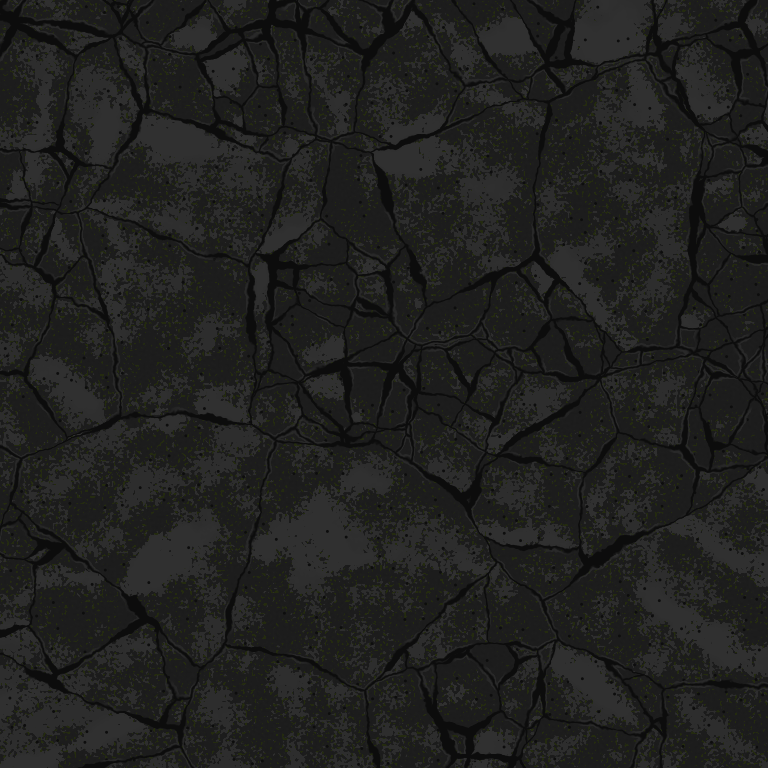
Write a WebGL 2 fragment shader that draws this texture.

```glsl
#version 300 es
precision highp float;

uniform vec2 u_resolution;
out vec4 fragColor;

vec2 hash2(vec2 p) {
  vec3 q = fract(p.xyx * vec3(0.1031, 0.1030, 0.0973));
  q += dot(q, q.yzx + 33.33);
  return fract((q.xx + q.yz) * q.zy);
}

float cornerSlope(vec2 cell, vec2 offset) {
  float angle = 6.2832 * hash2(cell).x;
  return dot(vec2(cos(angle), sin(angle)), offset);
}

float gradientNoise(vec2 p) {
  vec2 i = floor(p), f = p - i;
  vec2 u = f * f * f * (f * (f * 6.0 - 15.0) + 10.0);
  vec2 e = vec2(1.0, 0.0);
  return mix(mix(cornerSlope(i, f), cornerSlope(i + e.xy, f - e.xy), u.x),
             mix(cornerSlope(i + e.yx, f - e.yx), cornerSlope(i + e.xx, f - e.xx), u.x), u.y);
}

float fbm(vec2 p) {
  float sum = 0.0, amplitude = 1.0;
  for (int i = 0; i < 4; i++) {
    sum += amplitude * gradientNoise(p);
    p = mat2(1.6, 1.2, -1.2, 1.6) * p + 7.3;
    amplitude *= 0.55;
  }
  return sum;
}

// Distance to the nearest cell border in x, cell identity in yz
vec3 fracture(vec2 p, float scale) {
  p *= scale;
  vec2 base = floor(p), nearestCell = base, nearest = vec2(8.0);
  for (int y = -1; y <= 1; y++)
    for (int x = -1; x <= 1; x++) {
      vec2 cell = base + vec2(x, y);
      vec2 r = cell + hash2(cell + scale) - p;
      if (dot(r, r) < dot(nearest, nearest)) {
        nearest = r;
        nearestCell = cell;
      }
    }
  float border = 8.0;
  for (int y = -2; y <= 2; y++)
    for (int x = -2; x <= 2; x++) {
      vec2 cell = nearestCell + vec2(x, y);
      vec2 r = cell + hash2(cell + scale) - p;
      vec2 across = r - nearest;
      if (dot(across, across) > 1e-5)
        border = min(border, dot(0.5 * (r + nearest), normalize(across)));
    }
  return vec3(border / scale, hash2(nearestCell + scale * 3.0));
}

void main() {
  vec2 p = gl_FragCoord.xy / u_resolution.y;
  float px = 1.0 / u_resolution.y;

  // Jagged slabs, some broken into pieces and again into shards
  vec2 bent = p + 0.022 * vec2(gradientNoise(p * 6.0), gradientNoise(p * 6.0 + 31.0))
                + 0.006 * vec2(fbm(p * 32.0), fbm(p * 32.0 + 57.0));
  vec3 slab = fracture(bent + 3.0, 4.1);
  float border = slab.x;
  vec2 id = slab.yz;
  float shard = 0.0;
  if (slab.y > 0.55) {
    vec3 piece = fracture(bent + 5.0, 8.3);
    border = min(border, piece.x);
    id = fract(id + piece.yz);
    if (piece.y > 0.58) {
      vec3 chip = fracture(bent + 9.0, 14.7);
      border = min(border, chip.x);
      id = fract(id + chip.yz);
      shard = 1.0;
    }
  }

  // Stone tone: blotches, scraped streaks and fine grain
  float angle = 6.2832 * id.x;
  vec2 along = mat2(cos(angle), sin(angle), -sin(angle), cos(angle)) * p;
  float streak = gradientNoise(along * vec2(5.0, 19.0) + id * 40.0 + 0.15 * fbm(p * 30.0));
  float scrape = smoothstep(0.12, 0.42, streak + 0.12 * fbm(p * 45.0));
  float grain = gradientNoise(p * 237.0 + 11.0);
  float tone = 0.5 * fbm(p * 17.0 + id * 9.0) + 0.22 * gradientNoise(p * 90.0) + 0.42 * grain;
  tone += 0.36 * scrape + 0.2 * (id.y - 0.5) - 0.1 * shard;
  tone -= 0.28 * exp(-border / 0.006);

  vec3 color = vec3(0.11) + 0.008 * grain;
  float moss = smoothstep(0.2, 0.28, gradientNoise(p * 251.0 + 83.0))
             * smoothstep(-0.2, -0.12, tone);
  color = mix(color, vec3(0.14, 0.17, 0.06), moss);
  float light = smoothstep(0.07, 0.13, tone);
  color = mix(color, vec3(0.178 + 0.012 * scrape), light);

  // Small dark pits
  vec2 pitCell = floor(p * 48.0);
  vec2 pitOffset = fract(p * 48.0) - 0.2 - 0.6 * hash2(pitCell + 17.0);
  float pitRadius = 0.09 * step(0.72, hash2(pitCell + 71.0).x);
  float pit = 1.0 - smoothstep(pitRadius - 0.04, pitRadius + 0.04, length(pitOffset));
  color = mix(color, vec3(0.05), pit * step(0.01, pitRadius));

  // Cracks of uneven width with broken pale rims
  float width = 0.0009 + 0.0046 * smoothstep(-0.1, 0.5, gradientNoise(p * 13.0 + 21.0))
              + 0.0006 * gradientNoise(p * 110.0);
  float rim = 1.0 - smoothstep(0.0004, 0.0016, abs(border - width - 0.0022));
  rim *= smoothstep(-0.05, 0.2, gradientNoise(p * 22.0 + 63.0));
  color = mix(color, vec3(0.18), 0.7 * rim);
  float crack = 1.0 - smoothstep(width - 0.5 * px, width + px, border);
  color = mix(color, vec3(0.048), crack);

  fragColor = vec4(color, 1.0);
}
```
